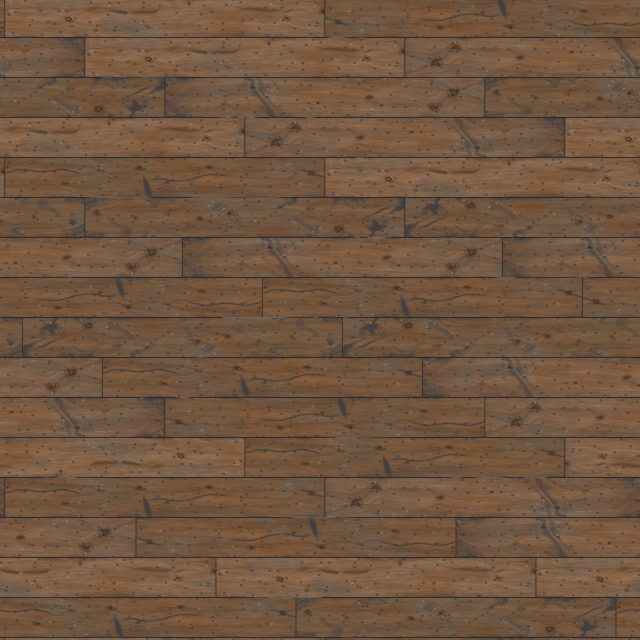
Reproduce this texture procedurally as a WebGL 2 fragment shader.

```glsl
#version 300 es
precision highp float;
uniform vec2 u_resolution;
out vec4 fragColor;

const float ROWS = 16.0;
const float PLANKS_PER_ROW = 2.0;
const float PLANK_ASPECT = ROWS / PLANKS_PER_ROW;
const float ROW_SHIFT = 0.0625;
const float SEAM_HALF = 0.0008;
const float JOINT_HALF = 0.0006;
const float GRAIN = 0.085;
const float FIBRE = 0.10;
const int KNOTS = 9;

const vec3 SEAM = vec3(0.17, 0.155, 0.145);
const vec3 SOOT = vec3(0.235, 0.23, 0.235);
const vec3 KNOT = vec3(0.23, 0.15, 0.095);
const vec3 RUST = vec3(0.50, 0.325, 0.19);
const vec3 HAZE = vec3(0.41, 0.37, 0.33);
const vec3 CHALK = vec3(0.58, 0.56, 0.53);

// Board kinds: 0 streaked, 1 knotty, 2 stained, 3 cracked; +4 turns the board round
const vec3 TONE[4] = vec3[4](vec3(0.52, 0.39, 0.285), vec3(0.485, 0.365, 0.27),
                             vec3(0.445, 0.34, 0.25), vec3(0.455, 0.335, 0.235));
const int LAYOUT[32] = int[32](0, 7, 0, 5, 1, 6, 5, 0, 3, 0, 6, 2, 1, 1, 3, 7,
                               2, 2, 3, 1, 7, 5, 3, 4, 3, 5, 7, 1, 0, 0, 6, 3);

vec2 hash2(vec2 p) {
  vec3 a = fract(p.xyx * vec3(0.1031, 0.1030, 0.0973));
  a += dot(a, a.yzx + 33.33);
  return fract((a.xx + a.yz) * a.zy);
}

// Distance to the nearest scattered point
float cells(vec2 p) {
  vec2 id = floor(p), f = fract(p);
  float nearest = 2.0;
  for (int k = 0; k < 9; k++) {
    vec2 o = vec2(k % 3 - 1, k / 3 - 1);
    nearest = min(nearest, length(o + hash2(id + o + 50.0) - f));
  }
  return nearest;
}

// Layered, warped sines, about -0.9 to 0.9
float waves(vec2 p) {
  float sum = 0.0, gain = 0.5;
  for (int i = 0; i < 5; i++) {
    p += 0.7 * sin(p.yx * 1.3 + float(i) * 2.1);
    sum += gain * sin(p.x) * sin(p.y + 1.0);
    p = mat2(1.2, 1.5, -1.5, 1.2) * p;
    gain *= 0.62;
  }
  return sum;
}

float bump(float x, float width) { return exp(-x * x / (width * width)); }

// Joint position along a row, in plank lengths
float stagger(float row) {
  float middle = 1.0 - smoothstep(1.5, 2.5, abs(row - 7.5));
  return fract(0.25 * row + 0.015 + 0.055 * middle + 0.16 * smoothstep(12.0, 13.0, row));
}

// One board; q runs 0..PLANK_ASPECT along and 0..1 across
vec3 board(vec2 q, int kind, float seed) {
  vec2 s = q + vec2(float(kind) * 23.0, float(kind) * 11.0);
  float knot = 0.0, bend = 0.0;
  for (int i = 0; i < KNOTS; i++) {
    vec2 r = hash2(vec2(float(i) + 3.0, float(kind) * 7.0 + 5.0));
    vec2 d = q - vec2((float(i) + r.x) * PLANK_ASPECT / float(KNOTS), 0.15 + 0.7 * r.y);
    if (kind == 1 && i > 6) d = q - vec2(6.7 + 0.5 * float(i - 7), 0.25 + 0.4 * float(i - 7));
    float size = kind == 1 && i > 6 ? 0.12 : 0.03 + 0.06 * r.x * r.x;
    float reach = length(d * vec2(0.75, 1.15)) / size + 0.9 * waves(s * 9.0);
    knot = max(knot, (1.0 - smoothstep(0.4, 1.5, reach)) * (0.65 + 0.35 * sin(reach * 7.0)));
    bend += size * 1.5 * sign(d.y) * exp(-dot(d, d) / (size * size * 12.0));
  }

  // Grain and broad tints
  float grain = waves(vec2(s.x * 0.7, (s.y + bend) * 13.0));
  float fibre = cells(vec2(s.x * 3.5, (s.y + bend) * 21.0)) - 0.45;
  float cloud = waves(vec2(s.x * 1.3, s.y * 3.0) + seed);
  float blotch = waves(s * vec2(4.0, 6.0) + 9.0);
  vec3 c = TONE[kind];
  c = mix(c, RUST, 0.5 * smoothstep(0.0, 0.7, cloud));
  c = mix(c, HAZE, 0.5 * smoothstep(0.0, 0.7, -cloud));
  c *= 1.0 + GRAIN * 1.6 * grain - FIBRE * fibre + 0.06 * blotch;

  // Soot along the edges, then the marks of each kind
  float edge = min(q.y, 1.0 - q.y);
  float soot = 0.65 * exp(-edge * 13.0) * smoothstep(-0.1, 0.6, cloud + blotch);
  float tail = exp(-(PLANK_ASPECT - q.x) * 5.0);
  soot += 0.35 * tail * smoothstep(-0.3, 0.5, blotch);
  if (kind == 0) {
    float streak = bump(q.y - 0.68 - 0.05 * sin(q.x * 1.4), 0.06);
    knot = max(knot, 0.65 * streak * smoothstep(-0.05, 0.5, waves(vec2(s.x * 1.8, s.y * 5.0))));
  } else if (kind == 1) {
    soot += 0.75 * exp(-q.x * 1.7) * smoothstep(-0.6, 0.5, blotch + 0.4 * cloud);
    float swirl = bump(q.x - 2.4 - 0.5 * (0.5 - q.y), 0.28);
    soot += swirl * (0.3 + 0.3 * sin(22.0 * (q.x + 0.6 * q.y) + 4.0 * blotch));
  } else if (kind == 2) {
    soot += 0.9 * bump(q.x - 0.5, 0.75) * smoothstep(-0.1, 0.5, blotch);
    soot += 0.4 * smoothstep(0.25, 0.7, blotch);
  } else {
    float crack = q.y - 0.55 - 0.13 * sin(q.x * 1.1 + 0.5) - 0.04 * sin(q.x * 5.3) - 0.03 * blotch;
    soot += 0.75 * bump(crack, 0.022) * smoothstep(-0.35, 0.2, sin(q.x * 1.7));
    vec2 d = q - vec2(3.55, 0.27);
    float spike = length(vec2((d.x + 0.3 * d.y) * (8.0 + 8.0 * q.y), d.y * 3.0));
    soot += 0.9 * (1.0 - smoothstep(0.3, 1.1, spike)) + 0.4 * bump(q.x - 4.0, 0.9) * exp(-q.y * 9.0);
  }
  c = mix(c, SOOT, clamp(soot, 0.0, 0.85));
  c = mix(c, KNOT, 0.8 * knot);

  // Pits and chalky flecks
  float pit = 1.0 - smoothstep(0.05, 0.13, cells(s * vec2(2.6, 3.2)));
  float fleck = 1.0 - smoothstep(0.03, 0.09, cells(s * 2.3 + 40.0));
  c = mix(c, SOOT, 0.6 * pit);
  return mix(c, CHALK, 0.5 * fleck * smoothstep(0.0, 0.3, blotch));
}

void main() {
  vec2 uv = gl_FragCoord.xy / u_resolution;
  float pixel = 1.0 / min(u_resolution.x, u_resolution.y);

  // Rows counted from the top, two staggered boards in each
  float down = (1.0 - uv.y) * ROWS + ROW_SHIFT;
  float row = mod(floor(down), ROWS);
  float along = uv.x * PLANKS_PER_ROW - stagger(row);
  float column = mod(floor(along), PLANKS_PER_ROW);
  vec2 local = vec2(fract(along), 1.0 - fract(down));
  int code = LAYOUT[int(row * PLANKS_PER_ROW + column)];
  vec2 turned = code > 3 ? 1.0 - local : local;
  vec3 color = board(turned * vec2(PLANK_ASPECT, 1.0), code % 4, 0.3 * sin(row * 5.0 + column));

  // Dark gaps with a few pale worn stretches
  vec2 gap = min(local, 1.0 - local) / vec2(PLANKS_PER_ROW, ROWS);
  float seam = 1.0 - smoothstep(SEAM_HALF - 0.5 * pixel, SEAM_HALF + 0.7 * pixel, gap.y);
  float joint = 1.0 - smoothstep(JOINT_HALF - 0.5 * pixel, JOINT_HALF + 0.7 * pixel, gap.x);
  float worn = smoothstep(0.35, 0.6, waves(vec2(uv.x * 9.0, floor(down + 0.5) * 3.7)));
  color = mix(color, mix(SEAM, CHALK, 0.6 * worn), 0.85 * seam);
  color = mix(color, SEAM, 0.75 * joint);
  fragColor = vec4(color, 1.0);
}
```
